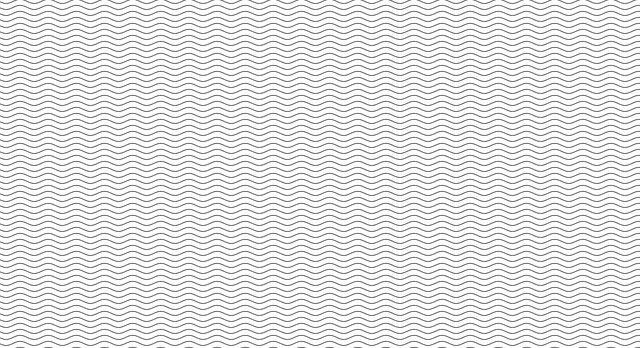
Give the GLSL for this pattern, as a WebGL 2 fragment shader.

```glsl
#version 300 es
precision highp float;
// Thin dark wavy lines stacked evenly on a near-white ground.
// Each row is the same sine curve; the strokes are smoothed by
// their exact overlap with a filter about one pixel wide.

uniform vec2 u_resolution;
out vec4 outColor;

const float TAU = 6.2831853;

// Share of a filter window covered by a stroke at signed distance d.
float strokeCoverage(float d, float halfWidth, float window) {
    float upper = clamp((d + halfWidth) / window + 0.5, 0.0, 1.0);
    float lower = clamp((d - halfWidth) / window + 0.5, 0.0, 1.0);
    return upper - lower;
}

void main() {
    // Canvas width is one unit on both axes.
    vec2 p = gl_FragCoord.xy / u_resolution.x;
    float pixel = 1.0 / u_resolution.x;

    // Sine displacement and its slope: 22.75 waves across.
    float frequency = TAU * 22.75;
    float amplitude = 0.0032;
    float angle = frequency * (p.x - 0.2513);
    float wave = amplitude * cos(angle);
    float slope = -amplitude * frequency * sin(angle);

    // Distance to the nearest of about 58 rows, corrected for slope.
    float spacing = 0.009375;
    float row = (p.y - 0.0072 - wave) / spacing;
    float d = (fract(row + 0.5) - 0.5) * spacing / sqrt(1.0 + slope * slope);

    float ink = strokeCoverage(d, 0.00058, 1.15 * pixel);

    vec3 paper = vec3(0.995);
    vec3 lineColor = vec3(0.18);
    outColor = vec4(mix(paper, lineColor, ink), 1.0);
}
```
